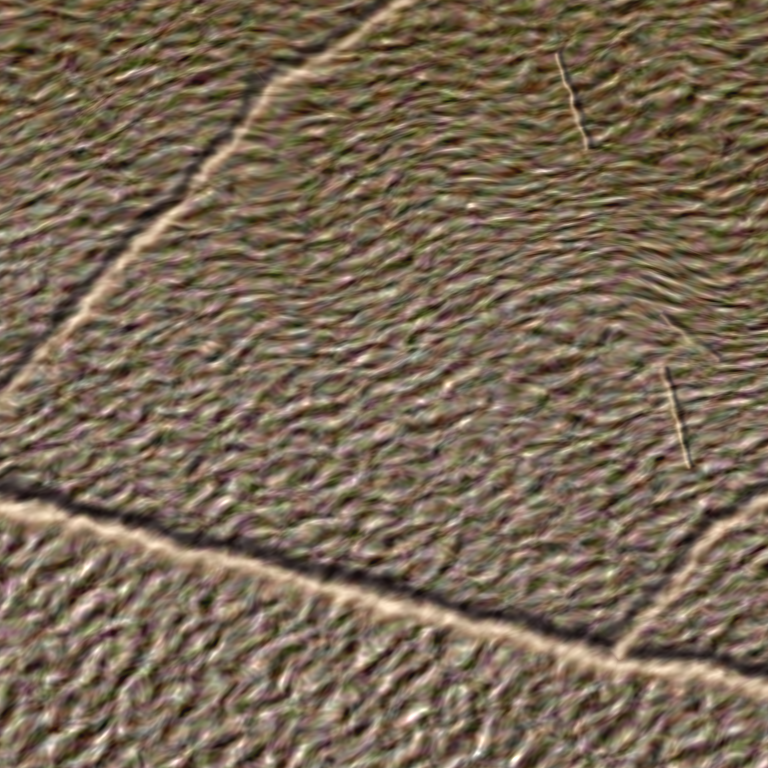
Reproduce this texture procedurally as a WebGL 2 fragment shader.

```glsl
#version 300 es
precision highp float;

uniform vec2 u_resolution;
out vec4 fragColor;

float hash(vec2 cell) {
  vec3 h = fract(vec3(cell.xyx) * vec3(0.1031, 0.1030, 0.0973));
  h += dot(h, h.yzx + 33.33);
  return fract((h.x + h.y) * h.z);
}

float cornerSlope(vec2 cell, vec2 corner, vec2 f) {
  float angle = 6.2832 * hash(cell + corner);
  return dot(vec2(cos(angle), sin(angle)), f - corner);
}

float gradientNoise(vec2 p) {
  vec2 cell = floor(p);
  vec2 f = p - cell;
  vec2 w = f * f * f * (f * (f * 6.0 - 15.0) + 10.0);
  float low = mix(cornerSlope(cell, vec2(0, 0), f), cornerSlope(cell, vec2(1, 0), f), w.x);
  float high = mix(cornerSlope(cell, vec2(0, 1), f), cornerSlope(cell, vec2(1, 1), f), w.x);
  return mix(low, high, w.y);
}

vec2 rotate(vec2 p, float angle) {
  float c = cos(angle), s = sin(angle);
  return vec2(c * p.x + s * p.y, c * p.y - s * p.x);
}

float rockHeight(vec2 p) {
  float height = 0.0, amplitude = 1.0;
  for (int octave = 0; octave < 3; octave++) {
    height += amplitude * gradientNoise(p);
    p = rotate(p, 0.25) * 1.95 + 17.3;
    amplitude *= 0.46;
  }
  return height;
}

// Height difference across the light direction, stretched along the strata
float embossedGrain(vec2 p, float angle, vec2 frequency) {
  vec2 q = rotate(p, angle) * frequency + 40.0;
  q += 0.45 * vec2(gradientNoise(q * 0.6 + 9.0), gradientNoise(q * 0.6 + 71.0));
  return rockHeight(q) - rockHeight(q + vec2(-0.08, 0.55));
}

// x: lit lip, y: shaded hollow on the left of the path, z: warm rim
vec3 crack(vec2 p, vec2 start, vec2 end, float width, float depth) {
  vec2 path = end - start;
  float len = length(path);
  vec2 along = path / len;
  float t = dot(p - start, along);
  float side = dot(p - start, vec2(-along.y, along.x)) / width;
  float beyond = max(max(-t, t - len), 0.0) / width;
  float wear = gradientNoise(vec2(t * 22.0, depth * 50.0));
  float hollow = (side - 2.6 - 0.8 * wear) / (1.35 + 0.7 * wear);
  vec3 profile = vec3(exp(-side * side), exp(-hollow * hollow),
                      exp(-0.4 * (side + 0.5) * (side + 0.5)));
  profile.xz *= 0.85 + 0.6 * wear;
  return profile * exp(-beyond * beyond) * depth;
}

vec3 allCracks(vec2 p) {
  vec2 bend = vec2(gradientNoise(p * 11.0), gradientNoise(p * 11.0 + 31.0));
  vec2 chip = vec2(gradientNoise(p * 48.0), gradientNoise(p * 48.0 + 57.0));
  vec2 q = p + 0.012 * bend + 0.006 * chip;

  // Main fissure
  vec3 c = crack(q, vec2(-0.05, 0.356), vec2(0.795, 0.14), 0.0085, 1.0);
  c = max(c, crack(q, vec2(0.795, 0.14), vec2(1.05, 0.098), 0.0085, 1.0));

  // Upper and side branches
  c = max(c, crack(q, vec2(-0.04, 0.435), vec2(0.31, 0.82), 0.0062, 0.75));
  c = max(c, crack(q, vec2(0.31, 0.82), vec2(0.35, 0.885), 0.006, 0.7));
  c = max(c, crack(q, vec2(0.35, 0.885), vec2(0.56, 1.02), 0.006, 0.72));
  c = max(c, crack(q, vec2(0.80, 0.15), vec2(0.94, 0.315), 0.0065, 0.75));
  c = max(c, crack(q, vec2(0.94, 0.315), vec2(1.04, 0.37), 0.0065, 0.8));

  // Fine scratches
  c = max(c, crack(q, vec2(0.723, 0.93), vec2(0.77, 0.80), 0.003, 0.6));
  c = max(c, crack(q, vec2(0.86, 0.51), vec2(0.90, 0.39), 0.003, 0.65));
  return max(c, crack(q, vec2(0.865, 0.59), vec2(0.93, 0.53), 0.003, 0.4));
}

void main() {
  vec2 p = gl_FragCoord.xy / u_resolution;

  // Stone colour: olive at the top right, rosy grey below
  float olive = smoothstep(0.55, 1.2, p.y + 0.25 * p.x + 0.2 * gradientNoise(p * 4.0));
  vec3 color = mix(vec3(0.49, 0.425, 0.36), vec3(0.41, 0.345, 0.235), olive);
  color += 0.05 * gradientNoise(p * 7.0 + 5.0);

  // Relief: slanted strata, coarser and steeper under the fissure
  float below = smoothstep(0.02, -0.04, p.y - 0.345 + 0.25 * p.x);
  float strata = embossedGrain(p, 0.36 - 0.2 * olive, vec2(31.0, 58.0));
  float rubble = embossedGrain(p, 0.75, vec2(29.0, 48.0));
  float grain = mix(strata, 1.15 * rubble, below);
  color += grain * vec3(0.375, 0.37, 0.36) * (1.0 - 0.15 * olive);
  color += 0.25 * pow(max(grain - 0.3, 0.0), 2.0);

  // Mineral tints
  vec2 m = rotate(p, 0.36) * vec2(38.0, 66.0);
  float redGreen = gradientNoise(m + 13.0);
  float yellowBlue = gradientNoise(m + 83.0);
  color += 0.10 * redGreen * vec3(1.0, -0.6, 0.3);
  color += 0.11 * yellowBlue * vec3(0.3, 0.3, -1.0);

  // Cracks
  vec3 c = clamp(allCracks(p), 0.0, 1.0);
  color = mix(color, vec3(0.13, 0.10, 0.11) + 0.12 * grain, 0.88 * c.y);
  color = mix(color, vec3(0.70, 0.52, 0.37) + 0.2 * grain, 0.65 * c.z);
  color = mix(color, vec3(0.97, 0.89, 0.78) + 0.2 * grain, 0.85 * c.x);

  fragColor = vec4(clamp(color, 0.06, 1.0), 1.0);
}
```
